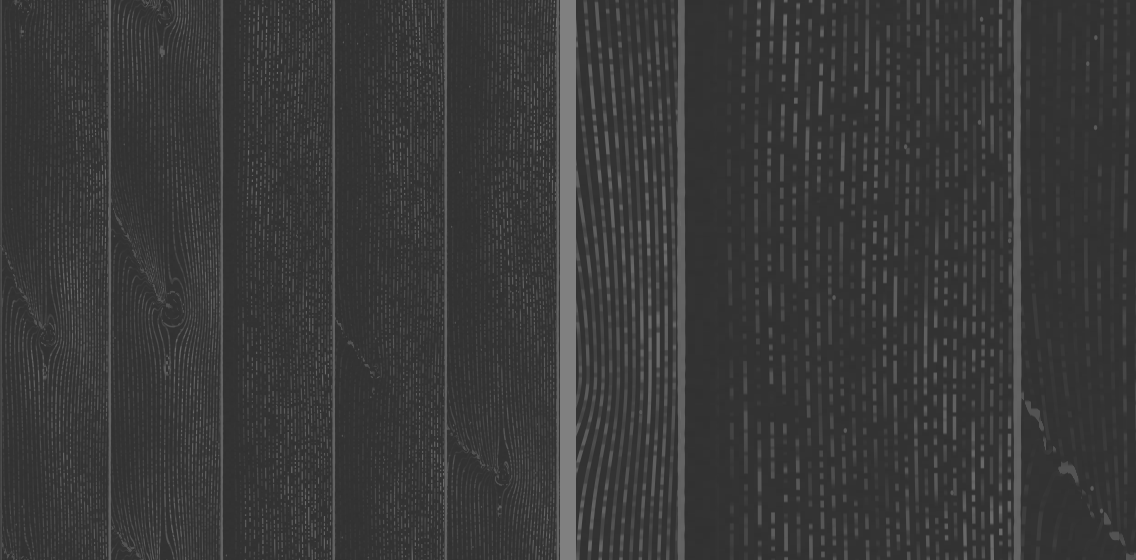
Left: the whole. Right: its middle third, enlarged.
This texture is drawn by a WebGL 1 fragment shader. Its source:

```glsl
precision highp float;
uniform vec2 u_resolution;

const vec3 WOOD = vec3(0.197);
const vec3 PALE = vec3(0.395);
const float PLANKS = 5.0;
const float SEAM_SHIFT = 0.02;         // in plank widths
const float SEAM_HALF = 0.0022;
const float EDGE_SEAM_X = 0.002;
const float GRAIN_HALF = 0.0008;
const float GRAIN_STRENGTH = 0.98;
const vec2 RING_DENSITY = vec2(21.0, 9.0); // linear, quadratic
const float PORE_GRID = 60.0;
const int KNOTS = 6;
const float TAU = 6.2831853;

// x in plank widths, y on the canvas, radius, height of the branch scar
vec4 knot(int i) {
  if (i == 0) return vec4(0.45, 0.400, 0.085, 0.90);
  if (i == 1) return vec4(1.56, 0.445, 0.130, 1.00);
  if (i == 2) return vec4(1.50, 0.975, 0.090, 0.42);
  if (i == 3) return vec4(0.24, 0.990, 0.060, 0.20);
  if (i == 4) return vec4(3.37, 0.333, 0.040, 0.52);
  return vec4(4.51, 0.150, 0.080, 0.45);
}

float hash(vec2 p) {
  vec3 q = fract(p.xyx * vec3(0.1031, 0.1030, 0.0973));
  q += dot(q, q.yzx + 33.33);
  return fract((q.x + q.y) * q.z);
}

// Value noise along one fibre, repeating over the canvas height
float fibre(float line, float y, float cells) {
  float s = y * cells, f = fract(s), c = floor(s);
  float a = hash(vec2(line, mod(c, cells)));
  float b = hash(vec2(line, mod(c + 1.0, cells)));
  return mix(a, b, f * f * (3.0 - 2.0 * f));
}

// Offset from a knot in plank widths, wrapped vertically
vec2 fromKnot(vec4 k, float u, float y) {
  float dy = y - k.y;
  return vec2(u - fract(k.x), (dy - floor(dy + 0.5)) * PLANKS);
}

// Height above the curved scar running from the left edge to the knot
float aboveScar(vec4 k, vec2 q) {
  float t = max(-q.x / fract(k.x), 0.0);
  return q.y - k.w * pow(t, 1.3) - 0.02 * sin(t * 19.0 + k.y * 30.0)
             - 0.012 * sin(t * 47.0);
}

// Growth ring count: vertical lines that flow around the knots
float rings(float u, float plank, float y) {
  float s = u + 0.012 * sin(TAU * (y + plank * 0.37))
              + 0.004 * sin(TAU * 3.0 * y + 6.0 * u + plank);
  for (int i = 0; i < KNOTS; i++) {
    vec4 k = knot(i);
    if (floor(k.x) != plank) continue;
    vec2 q = fromKnot(k, u, y);
    float reach = 1.0 - smoothstep(1.4, 2.4, abs(q.y));
    float v = q.y * (q.y > 0.0 ? 0.3 : 0.7);
    float r2 = k.z * k.z;
    s -= reach * q.x * 1.6 * r2 / (q.x * q.x + v * v + 0.5 * r2);
    float h = aboveScar(k, q);
    float bend = exp(-abs(h) / (h > 0.0 ? 0.28 : 0.12));
    s -= reach * 2.0 * k.z * bend * (1.0 - smoothstep(-0.15, 0.08, q.x));
  }
  return s * RING_DENSITY.x + s * s * RING_DENSITY.y;
}

float cover(float d, float px) { return clamp(0.5 - d / px, 0.0, 1.0); }

void main() {
  vec2 uv = gl_FragCoord.xy / u_resolution;
  float px = 1.0 / min(u_resolution.x, u_resolution.y);
  float across = uv.x * PLANKS + SEAM_SHIFT;
  float u = fract(across), plank = mod(floor(across), PLANKS), y = uv.y;

  // Grain lines, a little wider where the rings spread
  float e = 0.0005;
  float f = rings(u, plank, y);
  vec2 slope = vec2(rings(u + e * PLANKS, plank, y), rings(u, plank, y + e)) - f;
  float density = max(length(slope) / e, 40.0);
  float grain = cover((abs(fract(f) - 0.5) - 0.04) / density - GRAIN_HALF, px);
  grain *= smoothstep(0.8, 1.8, 1.0 / (density * px));

  // Broken dashes, paler patches and a quiet left side
  float line = floor(f) + plank * 71.0 + 200.0;
  float dash = smoothstep(0.22, 0.7, fibre(line, y, 300.0));
  dash *= 0.4 + 0.6 * smoothstep(0.15, 0.7, fibre(line + 400.0, y, 26.0));
  float patches = 0.85 + 0.35 * sin(TAU * 2.0 * y + plank * 2.1 + 3.0 * u)
                              * sin(TAU * y + 7.0 * u + plank);
  float quiet = plank == 2.0 ? smoothstep(0.08, 0.25, u)
                             : mix(0.22, 1.0, smoothstep(0.15, 0.65, u));

  // Knots: rim, scar, chip of bare wood
  float marks = 0.0;
  float rough = fibre(floor(uv.x * 230.0), y, 230.0);
  for (int i = 0; i < KNOTS; i++) {
    vec4 k = knot(i);
    if (floor(k.x) != plank) continue;
    vec2 q = fromKnot(k, u, y);
    float r = length(q / vec2(0.75, 1.2)) + 0.012 * sin(3.0 * atan(q.y, q.x + 0.001));
    float near = exp(-dot(q * vec2(1.6, 0.8), q)) * smoothstep(0.02, 0.1, k.z);
    quiet = max(quiet, 1.1 * near);
    dash = mix(dash, 1.0, 0.45 * near);
    float h = aboveScar(k, q);
    float left = 1.0 - smoothstep(-0.04, 0.02, q.x);
    quiet *= 1.0 - 0.75 * left * smoothstep(-0.3, -0.1, h) * (1.0 - smoothstep(-0.05, 0.0, h));
    quiet *= smoothstep(k.z * 0.6, k.z * 1.3, r);
    float rim = cover(abs(r - k.z) / PLANKS - 0.0012, px);
    rim += 0.6 * cover(abs(r - k.z * 0.55) / PLANKS - 0.0008, px);
    float scar = left * cover(abs(h) / PLANKS * 0.6 - 0.0035 * rough, px);
    vec2 c = (q - k.z * vec2(-0.35, -3.8)) / vec2(0.35, 1.0);
    float chip = cover((length(c) - k.z * 0.75) * 0.3 / PLANKS, px);
    marks = max(marks, max(max(rim, scar) * 0.75, chip) * smoothstep(0.3, 0.7, rough));
  }
  float tone = max(grain * dash * patches * quiet * GRAIN_STRENGTH, marks * 0.85);

  // Scattered pores, mostly on the two right planks
  vec2 cell = floor(uv * PORE_GRID);
  vec2 spot = 0.2 + 0.6 * vec2(hash(cell + 17.0), hash(cell + 53.0));
  vec2 away = (fract(uv * PORE_GRID) - spot) / PORE_GRID;
  float pore = cover(length(away * vec2(1.0, 0.7)) - 0.001, px);
  tone = max(tone, 0.8 * pore * step(hash(cell + 91.0), plank > 2.0 ? 0.07 : 0.02));

  // Seams with slightly worn edges
  float worn = 0.0002 * sin(TAU * 4.0 * y + plank) + 0.0003 * (rough - 0.5);
  float seam = cover(min(u, 1.0 - u) / PLANKS - SEAM_HALF - worn, px);
  seam = max(seam, 0.7 * cover(abs(uv.x - EDGE_SEAM_X) - 0.5 * SEAM_HALF, px));
  tone = max(tone, seam * (0.92 + 0.08 * rough));

  vec3 wood = WOOD + 0.008 * (rough - 0.5);
  gl_FragColor = vec4(mix(wood, PALE, tone), 1.0);
}
```
